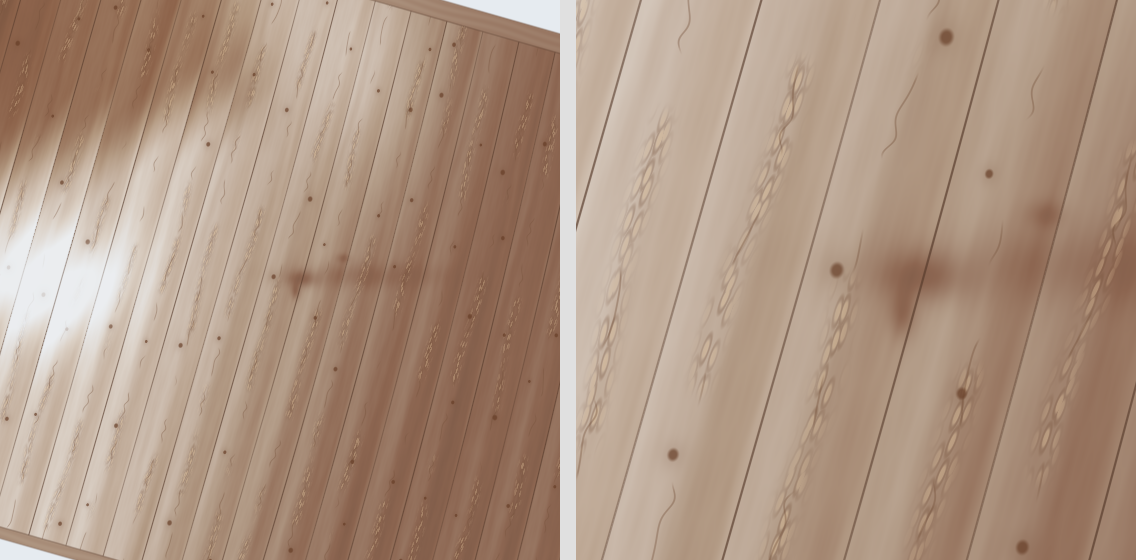
Left: the whole. Right: its middle third, enlarged.
This texture is drawn by a Shadertoy shader. Its source:

```glsl
const vec2 ACROSS = vec2(0.962, 0.274);   // plank frame, with y pointing down
const vec2 ALONG = vec2(-0.274, 0.962);
const float FAN = 0.1;                    // seams steepen toward the right
const float PLANK_WIDTH = 0.069;
const float PLANK_SHIFT = 0.49;
const float SEAM_HALF_WIDTH = 0.0005;
const float KNOT_SPACING = 0.155;
const float KNOT_RADIUS = 0.0042;
const vec2 PLANK_ENDS = vec2(-0.182, 0.905);
const vec2 WALL_EDGES = vec2(-0.216, 0.925);
const vec3 WALL = vec3(0.90, 0.92, 0.94);
const vec3 SEAM = vec3(0.34, 0.23, 0.17);
const vec3 KNOT = vec3(0.40, 0.24, 0.15);
const vec3 FLECK = vec3(0.88, 0.76, 0.60);
const vec3 VEIN = vec3(0.45, 0.31, 0.22);
const vec3 WARMTH = vec3(1.0, 0.965, 0.91);
const vec3 TONES[6] = vec3[6](
    vec3(0.55, 0.40, 0.32), vec3(0.62, 0.50, 0.42), vec3(0.70, 0.61, 0.53),
    vec3(0.78, 0.71, 0.65), vec3(0.86, 0.82, 0.78), vec3(0.92, 0.93, 0.94));

float hash(vec2 p) {
    return fract(sin(dot(p, vec2(127.1, 311.7))) * 4375.85);
}

// Distance to the nearest jittered cell point
float cellular(vec2 p) {
    float nearest = 2.0;
    for (int y = -1; y <= 1; y++)
    for (int x = -1; x <= 1; x++) {
        vec2 cell = floor(p) + vec2(x, y);
        vec2 point = cell + vec2(hash(cell), hash(cell + 37.0));
        nearest = min(nearest, distance(p, point));
    }
    return nearest;
}

float blob(vec2 p, vec2 center, vec2 radius) {
    vec2 q = (p - center) / radius;
    return exp(-dot(q, q));
}

float stroke(float dist, float halfWidth, float pixel) {
    return 1.0 - smoothstep(halfWidth - 0.5 * pixel, halfWidth + pixel, abs(dist));
}

vec3 woodTone(float tone) {
    float t = clamp(tone, 0.0, 4.999);
    int i = int(t);
    return mix(TONES[i], TONES[i + 1], fract(t)) * (1.0 + 0.12 * clamp(tone, -1.5, 0.0));
}

// Shadow across the upper left
float upperShade(vec2 p) {
    float depth = 1.0 - smoothstep(0.21, 0.38, p.y + 0.25 * p.x);
    return depth * (1.0 - smoothstep(0.32, 0.55, p.x));
}

// Window glare and soft shadows, as a position on the tone ramp
float lighting(vec2 p) {
    float light = mix(3.65, 0.2, smoothstep(0.35, 1.1, p.x + 0.35 * p.y));
    light += 2.1 * blob(p, vec2(0.09, 0.5), vec2(0.15, 0.11));
    light += 1.2 * blob(p, vec2(0.66, 0.12), vec2(0.13, 0.2));
    light -= 0.7 * blob(p, vec2(0.43, 0.17), vec2(0.06, 0.06));
    return light - 2.7 * upperShade(p) - 0.9 * blob(p, vec2(0.0), vec2(0.14, 0.25));
}

float smudge(vec2 p) {
    return 1.2 * blob(p, vec2(0.54, 0.498), vec2(0.024, 0.014))
         + 1.1 * blob(p, vec2(0.528, 0.52), vec2(0.008, 0.014))
         + 0.7 * blob(p, vec2(0.613, 0.461), vec2(0.011, 0.008))
         + 0.6 * blob(p, vec2(0.64, 0.492), vec2(0.13, 0.022));
}

// Layered sines drawn out along the plank
float streaks(float f, float s, float phase) {
    float sum = 0.0;
    for (float i = 1.0; i < 5.0; i++)
        sum += sin(f * 6.5 * i + phase * i + 1.5 * sin(s * 4.0 * i + phase)) / i;
    return sum;
}

void mainImage(out vec4 fragColor, in vec2 fragCoord) {
    float pixel = 1.0 / iResolution.y;
    vec2 uv = fragCoord / iResolution.xy;
    vec2 p = vec2(uv.x, 1.0 - uv.y);
    float s = dot(p, ALONG);
    float fan = FAN * max(p.x - 0.45, 0.0) * (p.y - 0.5);
    float u = (dot(p, ACROSS) - fan) / PLANK_WIDTH + PLANK_SHIFT;
    float id = floor(u), f = fract(u);
    float seed = hash(vec2(id, 3.0)), phase = 6.283 * seed;

    // Each plank tilts the reflection a little
    vec2 lit = p + vec2(0.0, 0.07 * (f - 0.5) + 0.05 * (seed - 0.5));
    float tone = lighting(lit) + 0.3 * (seed - 0.5);
    float glare = smoothstep(3.8, 5.2, tone);
    float detail = 1.0 - 0.85 * glare;
    float pores = cellular(vec2(u * 13.0, s * 22.0)) - 0.5;
    tone += detail * (0.18 * streaks(f, s, phase) + 0.18 * pores);
    tone -= detail * 0.5 * smoothstep(0.3, 0.75, f) * (1.0 - smoothstep(0.88, 1.0, f));
    tone -= smudge(p) * 1.4;
    vec3 color = woodTone(tone);
    color *= mix(vec3(1.0), WARMTH, 0.9 * upperShade(lit) + 0.2 * detail * smoothstep(0.4, 0.8, f));

    // Sparse outlined flecks and a broken vein near the plank middle
    float d = f - 0.5 - 0.1 * sin(s * 6.0 + phase) - 0.03 * sin(s * 31.0 + phase * 3.0);
    float patches = sin(s * 17.0 + phase * 5.0) + 0.7 * sin(s * 41.0 + phase * 2.0);
    float heart = exp(-d * d * 130.0) * smoothstep(-0.2, 0.7, patches);
    float fleck = cellular(vec2(d * 15.0 + s * 17.0 + id * 7.0, s * 48.0));
    color = mix(color, FLECK, 0.38 * detail * heart * (1.0 - smoothstep(0.2, 0.36, fleck)));
    color = mix(color, VEIN, 0.32 * detail * heart * stroke((fleck - 0.42) * 0.0045, 0.0003, pixel));
    float jag = d + 0.03 * sin(s * 170.0 + 2.0 * sin(s * 61.0 + phase));
    float broken = smoothstep(0.0, 0.6, sin(s * 73.0 + phase) + 0.7 * sin(s * 23.0 + phase));
    color = mix(color, VEIN, 0.38 * detail * broken * stroke(jag * PLANK_WIDTH, 0.0004, pixel));

    // Scattered knots with a faint halo
    float row = s / KNOT_SPACING + seed * 5.0;
    vec2 cell = vec2(id, floor(row));
    vec2 knotAt = 0.2 + 0.6 * vec2(hash(cell + 11.0), hash(cell + 23.0));
    vec2 offset = (vec2(f, fract(row)) - knotAt) * vec2(PLANK_WIDTH, KNOT_SPACING);
    float r = length(offset * vec2(1.0, 0.85)) / (KNOT_RADIUS * mix(0.6, 1.1, hash(cell + 41.0)));
    float present = step(hash(cell + 53.0), 0.65) * (1.0 - 0.8 * glare);
    color = mix(color, KNOT, present * (0.6 * (1.0 - smoothstep(0.5, 1.2, r)) + 0.12 * exp(-r * r * 0.2)));

    // Seams of uneven depth, end trim and walls
    float seamDist = min(f, 1.0 - f) * PLANK_WIDTH;
    float seamId = floor(u + 0.5);
    float depth = 0.55 + 0.15 * sin(s * 9.0 + seamId * 2.4) - 0.25 * glare;
    color = mix(color, SEAM, depth * stroke(seamDist, SEAM_HALF_WIDTH, pixel));
    float pastPlanks = max(PLANK_ENDS.x - s, s - PLANK_ENDS.y);
    float pastTrim = max(WALL_EDGES.x - s, s - WALL_EDGES.y);
    vec3 trim = woodTone(0.7 + 0.25 * lighting(p) + 0.15 * sin(s * 420.0 + sin(u * 2.0)));
    color = mix(color, trim, smoothstep(-pixel, pixel, pastPlanks));
    color = mix(color, SEAM, 0.3 * stroke(pastPlanks, 0.001, pixel));
    color = mix(color, WALL, smoothstep(-pixel, pixel, pastTrim));
    color = mix(color, SEAM, 0.2 * stroke(pastTrim, 0.001, pixel));
    fragColor = vec4(color, 1.0);
}
```
